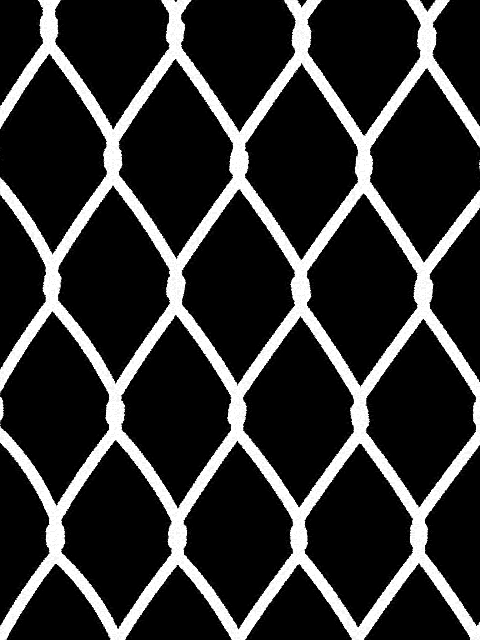
This pattern is drawn by a Shadertoy shader. Its source:

```glsl
const vec3 BACKDROP = vec3(0.0);
const vec3 WIRE = vec3(1.0);
const float ROWS = 5.0;            // row pitches per canvas height
const float WIRE_RADIUS = 0.045;
const float TWIST_REACH = 0.14;    // half length of a twisted joint

float hash(vec2 p) {
    return fract(sin(dot(p, vec2(127.1, 311.7))) * 43758.5453);
}

// Joint position for a column and row of the slightly skewed net
vec2 jointPosition(float col, float row) {
    vec2 id = vec2(col, row);
    vec2 jitter = vec2(hash(id), hash(id + 17.3)) - 0.5;
    float x = 0.391 + 0.011 * row + (0.983 - 0.0091 * row) * col;
    float y = 0.202 + (1.0254 - 0.0068 * row) * row + (0.039 - 0.0104 * row) * col;
    return vec2(x, y) + 0.018 * jitter;
}

// Distance to a round-ended strand whose middle is pushed sideways by bow
float strandDistance(vec2 p, vec2 a, vec2 b, float bow, float radius) {
    vec2 along = b - a;
    vec2 normal = normalize(vec2(along.y, -along.x));
    float t = clamp(dot(p - a, along) / dot(along, along), 0.0, 1.0);
    vec2 nearest = a + along * t + normal * bow * 4.0 * t * (1.0 - t);
    return length(p - nearest) - radius;
}

// Narrow core with an uneven bulge where two wires wrap
float twistDistance(vec2 p, vec2 center, vec2 id) {
    vec2 reach = vec2(0.0, TWIST_REACH);
    float core = strandDistance(p, center - reach, center + reach, 0.0, 0.049);
    vec2 lean = vec2(0.012 * (hash(id + 5.1) - 0.5), 0.04);
    vec2 middle = center + vec2(0.0, 0.03 * (hash(id + 9.7) - 0.5));
    float radius = 0.066 + 0.008 * hash(id + 2.9);
    float bulge = strandDistance(p, middle - lean, middle + lean, 0.0, radius);
    return min(core, bulge);
}

float netDistance(vec2 p) {
    float nearRow = floor(p.y - 0.2);
    float dist = 10.0;
    for (int j = -1; j <= 1; j++) {
        float row = nearRow + float(j);
        float stagger = 0.5 * mod(row, 2.0);
        float nearCol = round((p.x - 0.391 - 0.011 * row) / (0.983 - 0.0091 * row) - stagger);
        for (int i = -1; i <= 1; i++) {
            float col = nearCol + float(i) + stagger;
            vec2 joint = jointPosition(col, row);
            dist = min(dist, twistDistance(p, joint, vec2(col, row)));

            // Two wires fan out to the row below, sagging more at lower left
            float sag = (0.02 + 0.006 * row) * exp(-0.5 * col);
            vec2 reach = vec2(0.0, TWIST_REACH);
            for (float side = -1.0; side <= 1.0; side += 2.0) {
                vec2 lower = jointPosition(col + 0.5 * side, row + 1.0);
                float bow = sag * side * (0.75 + 0.25 * side);
                dist = min(dist, strandDistance(p, joint + reach, lower - reach, bow, WIRE_RADIUS));
            }
        }
    }
    return dist;
}

void mainImage(out vec4 fragColor, in vec2 fragCoord) {
    vec2 p = vec2(fragCoord.x, iResolution.y - fragCoord.y) * ROWS / iResolution.y;
    float pixel = ROWS / iResolution.y;

    // Fine grain roughens the wire edges
    float grain = hash(floor(p * 102.4));
    float dist = netDistance(p) + 0.007 * (grain - 0.5);
    float coverage = 1.0 - smoothstep(-0.5 * pixel, 0.5 * pixel, dist);

    // Faint speckle on the wire and in the dark beside it
    float speckle = 0.05 * step(0.75, grain);
    float fringe = 1.0 - smoothstep(0.03, 0.06, dist);
    vec3 dark = BACKDROP + speckle * fringe;
    vec3 light = WIRE - speckle;
    fragColor = vec4(mix(dark, light, coverage), 1.0);
}
```
